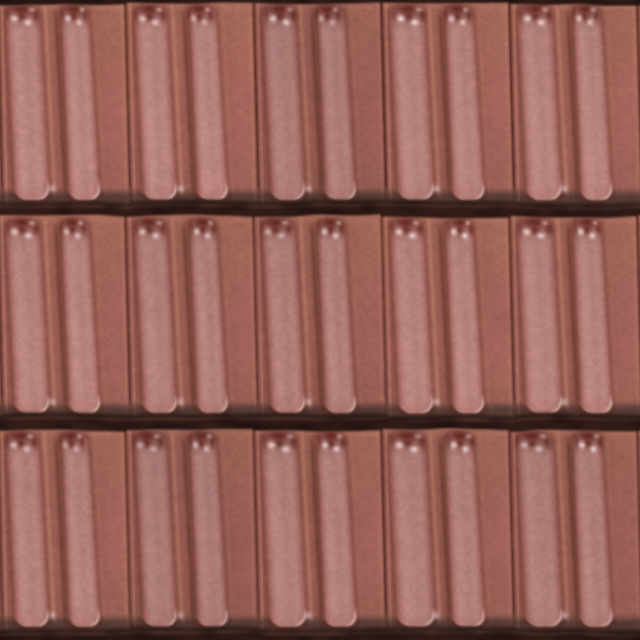
A WebGL 2 fragment shader for this texture:

```glsl
#version 300 es
precision highp float;
// Glazed clay roof tiles: three courses of five, each with two rounded rolls and a flat pan.
uniform vec2 u_resolution;
out vec4 fragColor;

const vec2 TILES = vec2(5.0, 3.0);
const float TILE_HEIGHT = 5.0 / 3.0;   // in tile widths
const vec3 PAN = vec3(0.63, 0.385, 0.35);
const vec3 ROLL = vec3(0.70, 0.50, 0.48);
const vec3 SHADE = vec3(0.46, 0.26, 0.225);
const vec3 GROOVE = vec3(0.32, 0.16, 0.125);
const vec3 LIP = vec3(0.74, 0.49, 0.41);
const vec3 KNOB = vec3(0.38, 0.15, 0.12);
const vec3 GLINT = vec3(0.92, 0.82, 0.81);
const vec3 EDGE = vec3(0.33, 0.23, 0.20);
const vec3 GAP = vec3(0.17, 0.095, 0.08);

float hash(vec2 p) {
    return fract(sin(dot(p, vec2(127.1, 311.7))) * 43758.5453);
}

// Value noise that wraps after a whole number of cells.
float noise(vec2 uv, vec2 period) {
    vec2 p = uv * period, i = floor(p), f = fract(p);
    f = f * f * (3.0 - 2.0 * f);
    vec2 a = mod(i, period), b = mod(i + 1.0, period);
    return mix(mix(hash(a), hash(vec2(b.x, a.y)), f.x),
               mix(hash(vec2(a.x, b.y)), hash(b), f.x), f.y);
}

float bump(float x, float center, float width) {
    float t = (x - center) / width;
    return exp(-t * t);
}

float spot(vec2 p, vec2 center, vec2 size) {
    vec2 t = (p - center) / size;
    return exp(-dot(t, t));
}

float roundedBox(vec2 p, vec2 halfSize, float radius) {
    vec2 q = abs(p) - halfSize + radius;
    return length(max(q, 0.0)) + min(max(q.x, q.y), 0.0) - radius;
}

// One raised roll with its cast shade, knobbed top and glossy foot; p.y runs downwards.
vec3 paintRoll(vec3 color, vec2 p, float center, float width, float lip, float seed) {
    float top = 0.04, foot = 1.565;
    float t = (p.x - center) / width;
    float d = roundedBox(p - vec2(center, 0.5 * (top + foot)),
                         vec2(width, 0.5 * (foot - top)), width * 0.75);
    float span = smoothstep(0.0, 0.08, p.y) * (1.0 - smoothstep(1.44, 1.56, p.y));

    // Shade and lit lip beside the roll
    float side = t < 0.0 ? 0.85 : 0.55;
    color = mix(color, SHADE, side * exp(-max(d, 0.0) / 0.045) * span);
    color = mix(color, LIP, lip * bump(p.x, center + width + 0.04, 0.018) * span);

    // Rounded body, browner at the top
    vec3 body = mix(ROLL, PAN, 0.85 * smoothstep(0.5, 1.0, abs(t - 0.03)));
    body = mix(body, SHADE, 0.6 * smoothstep(-0.7, -1.08, t));
    body = mix(body, SHADE, 0.3 * bump(t, 1.02, 0.16));
    body += 0.015 * bump(t, -0.35, 0.25) - 0.015 * bump(t, 0.15, 0.2);
    body *= 0.98 + 0.03 * smoothstep(0.2, 1.2, p.y);
    body = mix(body, SHADE, 0.55 * smoothstep(0.26, 0.07, p.y));
    body = mix(body, PAN, 0.3 * smoothstep(1.42, 1.57, p.y));
    color = mix(color, body, smoothstep(0.015, -0.015, d));

    // Knob with dark hollows and reflections
    float shift = 0.4 * (seed - 0.5);
    vec2 k = vec2(t - shift, p.y);
    color = mix(color, KNOB, 0.9 * spot(k, vec2(-0.05, 0.07), vec2(0.65, 0.036)));
    color = mix(color, KNOB, 0.8 * spot(k, vec2(-0.1, 0.13), vec2(0.26, 0.036)));
    color = mix(color, KNOB, 0.65 * spot(k, vec2(0.7, 0.12), vec2(0.2, 0.045)));
    color = mix(color, KNOB, 0.45 * spot(k, vec2(-0.85, 0.12), vec2(0.16, 0.05)));
    float gloss = 0.5 + 0.4 * seed;
    color = mix(color, GLINT, gloss * spot(k, vec2(-0.5, 0.145), vec2(0.22, 0.027)));
    color = mix(color, GLINT, gloss * spot(k, vec2(0.25, 0.175), vec2(0.22, 0.026)));
    color = mix(color, GLINT, 0.45 * spot(k, vec2(0.5, 0.075), vec2(0.2, 0.02)));

    // Lit rim on the foot
    float corner = smoothstep(0.2, 0.8, t) * smoothstep(1.40, 1.49, p.y);
    color = mix(color, GLINT, 0.45 * corner * bump(d, -0.008, 0.014));
    return mix(color, GROOVE, 0.5 * bump(d, 0.025, 0.02) * smoothstep(1.46, 1.54, p.y));
}

vec3 paintTile(vec2 p, vec2 id, float mottle) {
    float seed = hash(id + 3.7);
    float wide = 0.02 * (hash(id + 8.1) - 0.4);
    float v = p.y / TILE_HEIGHT;
    float seam = p.x - round(p.x);

    // Flat pan, weathered towards its foot
    vec3 color = mix(vec3(0.63, 0.40, 0.345), PAN, smoothstep(0.0, 0.45, v));
    color *= 0.97 + 0.05 * mottle;
    color = mix(color, vec3(0.54, 0.35, 0.29), 0.6 * smoothstep(0.66, 0.9, v) * mottle);
    color = mix(color, LIP, 0.25 * bump(v, 0.035, 0.012));
    color = mix(color, EDGE, smoothstep(0.87, 0.925, v));

    // Joint between neighbouring tiles: lip, dark crack, lip
    float open = 1.0 - 0.7 * smoothstep(0.86, 0.92, v);
    color = mix(color, LIP, 0.25 * open * bump(seam, -0.03, 0.014));
    color = mix(color, GROOVE, (0.5 + 0.4 * seed) * open * bump(seam, 0.0, 0.014));

    // Rolls lean further than the joint
    vec2 q = vec2(p.x - 0.045 * v, p.y);
    color = paintRoll(color, q, 0.19, 0.14 + wide, 0.6, seed);
    color = paintRoll(color, q, 0.6, 0.113 + wide * 0.5 + 0.012 * v, 0.2, hash(id + 5.3));
    color = mix(color, LIP, 0.45 * open * bump(seam, 0.034, 0.011));
    color = mix(color, GROOVE, 0.4 * bump(q.x, 0.452, 0.02) * open * smoothstep(0.03, 0.1, v));
    color = mix(color, GLINT, 0.5 * spot(q, vec2(0.355, 1.475), vec2(0.025, 0.03)));
    return color * (0.965 + 0.07 * hash(id + 1.9));
}

void main() {
    vec2 uv = gl_FragCoord.xy / u_resolution;
    float down = (1.0 - uv.y) * TILES.y;
    float v = fract(down);
    float x = uv.x * TILES.x + 0.02 - 0.042 * v;   // joints lean slightly
    vec2 id = vec2(mod(floor(x), TILES.x), mod(floor(down), TILES.y));
    float mottle = noise(uv, vec2(20.0, 12.0));
    vec3 color = paintTile(vec2(fract(x), v * TILE_HEIGHT), id, mottle);

    // Dark gap below each course, with a faint lighter ledge
    float sag = 0.012 * (hash(id + 6.4) - 0.5) + 0.012 * (mottle - 0.5);
    float gap = max(smoothstep(0.925, 0.962, v + sag), smoothstep(0.026, 0.004, v + sag));
    vec3 gapColor = mix(GAP, EDGE, 0.35 * bump(v + sag, 0.965, 0.01));
    color = mix(color, gapColor * (0.75 + 0.5 * noise(uv, vec2(40.0, 90.0))), gap);

    // Fine glaze grain
    float grain = noise(uv, vec2(190.0)) + 0.6 * noise(uv, vec2(85.0)) - 0.8;
    color *= 1.0 + 0.06 * grain;
    fragColor = vec4(clamp(color, 0.0, 1.0), 1.0);
}
```
